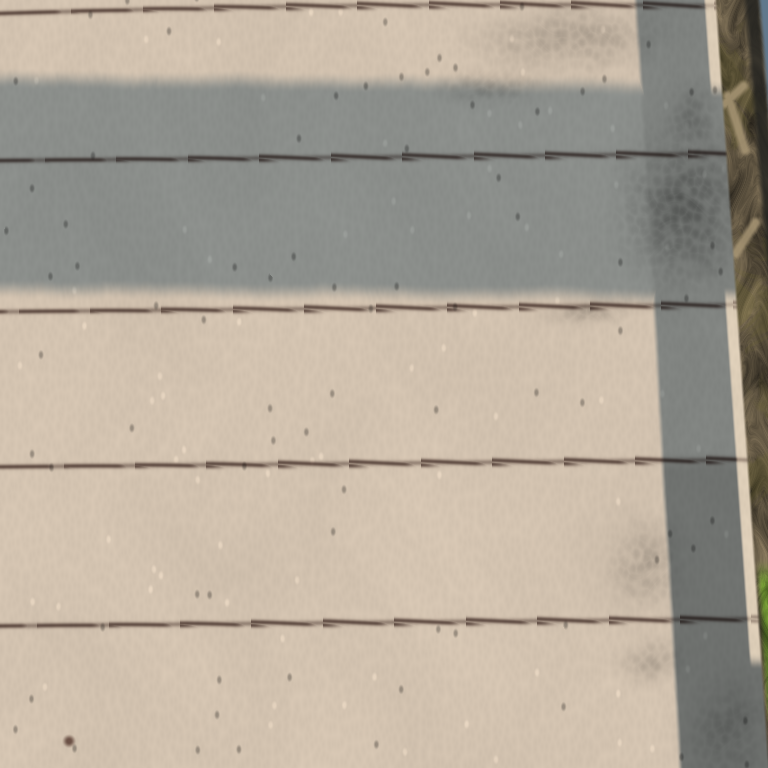
Give the GLSL for this texture, as a Shadertoy shader.

```glsl
#define SUNLIT vec3(.825, .762, .688)
#define SHADE vec3(.545, .558, .545)
#define SOIL vec3(.35, .31, .24)
#define STRAW vec3(.66, .59, .46)
#define GROOVE_WIDTH .0032
#define TWIST_PERIOD .093
#define TWIST_HEIGHT .0052
#define GRAIN .035
#define SOFT .0025

vec2 hash2(vec2 p) {
    vec3 q = fract(vec3(p.xyx) * vec3(.1031, .1030, .0973));
    q += dot(q, q.yzx + 33.33);
    return fract((q.xx + q.yz) * q.zy);
}

// Distance to the nearest feature point, and that cell's random value
vec2 cells(vec2 p) {
    vec2 base = floor(p), nearest = vec2(9., 0.);
    for (int j = -1; j <= 1; j++)
    for (int i = -1; i <= 1; i++) {
        vec2 id = base + vec2(i, j), h = hash2(id);
        float d = length(id + h - p);
        if (d < nearest.x) nearest = vec2(d, hash2(id + 57.).x);
    }
    return nearest;
}

// Layered, rotated and warped sines in about -1..1
float mottle(vec2 p) {
    float sum = 0., amp = .5;
    for (int i = 0; i < 5; i++) {
        p += .7 * sin(p.yx * 1.3 + float(i));
        sum += amp * sin(p.x) * cos(p.y);
        p = mat2(1.5, 1.1, -1.1, 1.5) * p + 2.3;
        amp *= .65;
    }
    return sum;
}

float above(float edge, float x, float w) { return smoothstep(edge - w, edge + w, x); }
float band(float a, float b, float x, float w) { return above(a, x, w) * (1. - above(b, x, w)); }

float segment(vec2 p, vec2 a, vec2 b) {
    vec2 ab = b - a;
    return length(p - a - ab * clamp(dot(p - a, ab) / dot(ab, ab), 0., 1.));
}

// Soft elliptical dirt patches: centre and radii, y measured downwards
float stains(vec2 p) {
    vec4 patches[8] = vec4[8](
        vec4(.895, .270, .065, .085), vec4(.770, .408, .050, .013),
        vec4(.640, .115, .050, .018), vec4(.740, .050, .110, .035),
        vec4(.835, .740, .040, .050), vec4(.850, .860, .035, .020),
        vec4(.950, .960, .045, .070), vec4(.905, .150, .025, .030));
    float dirt = 0.;
    for (int i = 0; i < 8; i++) {
        vec2 q = (p - patches[i].xy) / patches[i].zw;
        dirt += exp(-dot(q, q)) * (i == 0 ? 1. : .55);
    }
    return dirt;
}

// Twisted dark joints with slowly widening spacing
float grooves(vec2 p) {
    float ink = 0.;
    for (int i = 0; i < 5; i++) {
        float k = float(i);
        float y = .0175 + .189 * k + .0026 * k * k - .0095 * p.x;
        if (i == 0) y -= .006 * sin(3.14 * p.x);
        float s = p.x / TWIST_PERIOD + k * .37, f = fract(s);
        float twist = TWIST_HEIGHT * smoothstep(0., .45, p.x);
        float a = abs(p.y - y - (f - .5) * twist);
        float b = abs(p.y - y - (f + .5) * twist);
        float strand = exp(-pow(a / GROOVE_WIDTH, 2.));
        float next = exp(-pow(b / GROOVE_WIDTH, 2.)) * smoothstep(.35, 0., f);
        ink = max(ink, max(strand * smoothstep(1., .75, f), next));
        ink = max(ink, .55 * exp(-pow((p.y - y) / (GROOVE_WIDTH * 1.1), 2.)));
    }
    return ink;
}

vec3 verge(vec2 p, float edge) {
    float tone = mottle(p * vec2(75., 38.));
    vec3 col = SOIL * (1. + .55 * tone);
    col = mix(col, vec3(.42, .39, .20), .35 * above(.25, mottle(p * 24. + 4.), .2));
    float blades = min(segment(p, vec2(.944, .135), vec2(.968, .112)),
                       segment(p, vec2(.958, .330), vec2(.984, .290)));
    blades = min(blades, segment(p, vec2(.948, .125), vec2(.970, .195)));
    col = mix(col, STRAW, .85 * (1. - above(.006, blades, .004)));
    float rim = .980 + .085 * p.y;
    col = mix(col, vec3(.13, .13, .12), .8 * band(rim - .010, rim + .008, p.x, .005));
    col = mix(col, vec3(.38, .47, .55), above(rim + .009, p.x, .004));
    vec3 leaf = vec3(.37, .49, .17) * (1. + .5 * tone);
    return mix(col, leaf, band(.745, .93, p.y, .02) * above(edge + .004, p.x, .005));
}

void mainImage(out vec4 fragColor, in vec2 fragCoord) {
    vec2 p = fragCoord / iResolution.xy;
    p.y = 1. - p.y;
    float edge = .932 + .069 * p.y;

    // Cast shadows: a soft crossbar and a sharper upright
    float wobble = .003 * mottle(p * vec2(25., 8.));
    float bar = band(.102 + .012 * p.x, .376 + .012 * p.x, p.y + wobble, .014);
    float upright = above(.828 + .058 * p.y, p.x + wobble * .4, .004);
    float strip = above(edge - .014, p.x, SOFT) * (1. - bar) * (1. - above(.86, p.y, .012));
    float shadow = max(bar, upright * (1. - strip));
    vec3 shade = SHADE * (1. - upright * (.07 + .13 * above(.60, p.y, .015)));
    vec3 col = mix(SUNLIT, shade, shadow);
    col = mix(col, vec3(.88, .82, .73), strip * .8);

    // Cloudy tone, fine vertical grain and dirt
    float cloud = mottle(p * vec2(13., 9.));
    col *= 1. + .022 * cloud + GRAIN * (cells(p * vec2(150., 65.)).x - .45);
    float grit = smoothstep(.75, .1, cells(p * vec2(85., 75.)).x);
    float dirt = stains(p + .012 * vec2(cloud, mottle(p * 17. + 3.)));
    col *= 1. - dirt * (.17 + .13 * grit + .08 * mottle(p * 45.));

    // Sparse upright flecks, both dark and pale
    vec2 fleck = cells(p * vec2(34., 20.));
    float dot_ = 1. - above(.09, fleck.x, .06);
    col *= 1. - .28 * dot_ * step(.90, fleck.y) + .09 * dot_ * step(fleck.y, .12);
    float knot = length(p - vec2(.090, .965));
    col = mix(col, vec3(.35, .24, .20), .85 * (1. - above(.006, knot, .004)));

    // Joints, then the planted verge beyond the slab
    col *= mix(vec3(1.), vec3(.48, .42, .41), grooves(p) * (1. - .5 * strip));
    col = mix(col, verge(p, edge), above(edge, p.x, SOFT));
    fragColor = vec4(clamp(col, 0., 1.), 1.);
}
```
